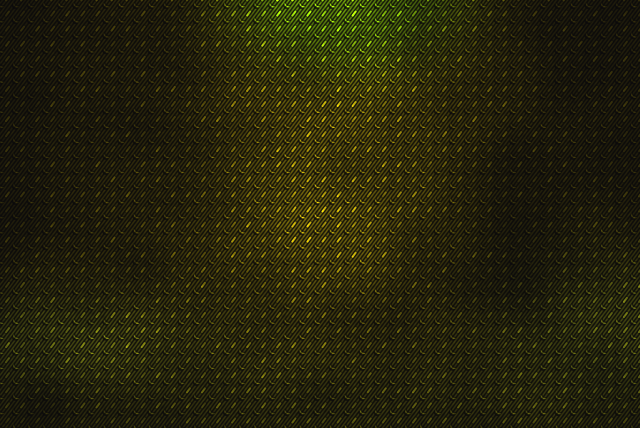
A Shadertoy shader for this pattern:

```glsl
// Dark embossed weave: fine slanted ribs on a square grid, each cell holding a
// slim glinting bead and, half a cell away, a curved node across two ribs. Soft
// pools of light tint it lime, amber and olive, broken up by gradient noise.

float hash(vec2 p) {
    return fract(sin(dot(p, vec2(127.1, 311.7))) * 43758.5);
}

vec2 gradientAt(vec2 p) {
    float angle = 6.2832 * hash(p);
    return vec2(cos(angle), sin(angle));
}

float gradientNoise(vec2 p) {
    vec2 i = floor(p), f = p - i;
    vec2 u = f * f * f * (f * (f * 6.0 - 15.0) + 10.0);
    float a = dot(gradientAt(i), f);
    float b = dot(gradientAt(i + vec2(1, 0)), f - vec2(1, 0));
    float c = dot(gradientAt(i + vec2(0, 1)), f - vec2(0, 1));
    float d = dot(gradientAt(i + vec2(1, 1)), f - vec2(1, 1));
    return mix(mix(a, b, u.x), mix(c, d, u.x), u.y);
}

// Soft elliptical pool of light
float pool(vec2 uv, vec2 center, vec2 radius) {
    vec2 d = (uv - center) / radius;
    return exp(-dot(d, d));
}

// Coverage of a shape from its signed distance
float cover(float dist, float blur) {
    return smoothstep(blur, -blur, dist);
}

// Rotates into the rib frame: x across the ribs, y along them
vec2 ribFrame(vec2 p) {
    return vec2(dot(p, vec2(0.8, -0.6)), dot(p, vec2(0.6, 0.8)));
}

void mainImage(out vec4 fragColor, in vec2 fragCoord) {
    vec2 uv = fragCoord / iResolution.xy;
    vec2 grid = fragCoord / iResolution.y * 28.4;
    float blur = 0.6 * 28.4 / iResolution.y;

    // Ribs: four per cell across, three per cell up
    vec2 cell = fract(grid) - 0.5;
    float crest = 0.5 + 0.5 * cos(6.2832 * (4.0 * cell.x - 3.0 * cell.y));
    float relief = 0.2 + 1.05 * crest;

    // Bead on a rib: dark surround, body, and a glint along its lower side
    float wear = hash(floor(grid));
    vec2 bead = ribFrame(cell);
    float along = bead.y;
    bead.y -= clamp(bead.y, -0.16, 0.16);
    float beadDist = length(bead) - 0.07;
    float surround = cover(beadDist - 0.07, 0.06);
    float beadLight = cover(beadDist, blur) * (0.75 + 0.75 * wear);
    beadLight *= 1.0 - 0.9 * (along + 0.05) * (wear - 0.2);

    // Curved node across two ribs, lit on its edge and shaded underneath
    vec2 nodeGrid = grid + 0.5;
    float nodeWear = hash(floor(nodeGrid) + 31.0);
    vec2 node = ribFrame(fract(nodeGrid) - 0.5);
    float bend = node.y - 1.8 * node.x * node.x;
    float ends = abs(node.x) - 0.21;
    float nodeLight = cover(max(abs(bend) - 0.035, ends), blur);
    nodeLight *= 0.75 + 0.6 * nodeWear + 1.6 * node.x;
    float shadow = cover(max(abs(bend + 0.13) - 0.06, ends), blur);
    float hollow = cover(max(abs(bend - 0.11) - 0.04, ends), blur);

    relief *= 1.0 - 0.7 * max(max(shadow, 0.7 * hollow), 0.6 * surround);
    relief += 1.4 * beadLight + 1.15 * nodeLight;

    // Light pools and cloudy patches
    float top = pool(uv, vec2(0.54, 1.04), vec2(0.2, 0.21));
    float column = pool(uv, vec2(0.52, 0.66), vec2(0.2, 0.42))
                 + 0.3 * pool(uv, vec2(0.42, 0.4), vec2(0.34, 0.4));
    float low = pool(uv, vec2(0.98, 0.24), vec2(0.22, 0.2))
              + pool(uv, vec2(0.05, 0.21), vec2(0.24, 0.13))
              + 0.6 * pool(uv, vec2(0.55, 0.0), vec2(0.6, 0.22));
    float clouds = gradientNoise(uv * vec2(6, 4) + 3.7)
                 + 0.5 * gradientNoise(uv * vec2(13, 9) + 9.1);
    float light = 0.072 + 0.18 * column + 0.21 * top + 0.085 * low;
    light *= 1.0 + 0.4 * clouds;
    light *= 1.0 - 0.4 * pool(uv, vec2(0.79, 0.34), vec2(0.08, 0.12));
    light *= 1.0 - 0.4 * pool(uv, vec2(0.08, 0.06), vec2(0.07, 0.09));
    light *= 1.0 - 0.3 * pool(uv, vec2(0.5, 0.06), vec2(0.1, 0.07));

    // Tint: amber core, olive foot, lime crown
    vec3 tint = mix(vec3(1.0, 0.88, 0.0), vec3(0.95, 1.0, 0.08), min(low, 1.0));
    tint = mix(tint, vec3(0.86, 1.25, 0.0), smoothstep(0.05, 0.8, top));
    float grain = 0.95 + 0.3 * gradientNoise(grid * 4.0);
    vec3 color = vec3(0.035, 0.032, 0.042) + tint * light * relief * grain;

    fragColor = vec4(clamp(color, 0.0, 1.0), 1.0);
}
```
